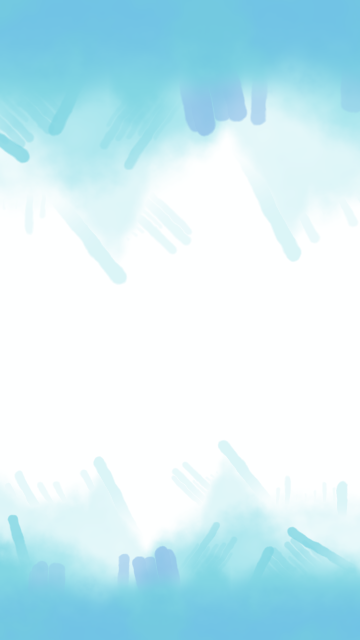
Reproduce this background procedurally as a WebGL 1 fragment shader.

```glsl
precision highp float;
// Watercolour washes in turquoise, bleeding in from the top and bottom of white paper.
// Each wash stacks translucent layers with ragged edges and round-tipped brush strokes;
// the lower wash is the upper one turned half a circle and shrunk.
uniform vec2 u_resolution;

const vec3 PAPER = vec3(0.995, 1.0, 1.0);
const vec3 MIST = vec3(0.86, 0.96, 0.97);
const vec3 AQUA = vec3(0.66, 0.90, 0.93);
const vec3 TEAL = vec3(0.51, 0.84, 0.89);
const vec3 DEEP = vec3(0.45, 0.79, 0.88);
const vec3 BLUE = vec3(0.44, 0.75, 0.91);
const vec3 VIOLET = vec3(0.55, 0.74, 0.91);

float hash(vec2 p) {
  vec3 h = fract(p.xyx * 0.1031);
  h += dot(h, h.yzx + 33.33);
  return fract((h.x + h.y) * h.z);
}

float noise(vec2 p) {
  vec2 i = floor(p), f = fract(p);
  f = f * f * (3.0 - 2.0 * f);
  return mix(mix(hash(i), hash(i + vec2(1, 0)), f.x),
             mix(hash(i + vec2(0, 1)), hash(i + vec2(1, 1)), f.x), f.y);
}

float fbm(vec2 p) {
  float sum = 0.0, amp = 0.53;
  for (int i = 0; i < 4; i++) {
    sum += amp * noise(p);
    p = mat2(1.6, 1.2, -1.2, 1.6) * p + 7.3;
    amp *= 0.5;
  }
  return sum;
}

float ramp(float x, float from, float to, float rise) {
  return rise * clamp((x - from) / (to - from), 0.0, 1.0);
}

// Depth reached by each layer, as a chain of slopes
float mistEdge(float x) {
  return 0.555 + ramp(x, 0.16, 0.30, 0.17) + ramp(x, 0.33, 0.42, -0.20)
    + ramp(x, 0.42, 0.60, -0.09) + ramp(x, 0.59, 0.63, -0.06)
    + ramp(x, 0.63, 0.80, 0.32) + ramp(x, 0.81, 0.86, -0.10)
    + ramp(x, 0.90, 1.0, -0.05) + ramp(x, 1.05, 1.2, 0.10);
}

float aquaEdge(float x) {
  return 0.37 + ramp(x, -0.20, 0.08, 0.09) + ramp(x, 0.10, 0.20, 0.09)
    + ramp(x, 0.24, 0.46, -0.11) + ramp(x, 0.57, 0.68, -0.14)
    + ramp(x, 0.76, 1.0, 0.13);
}

float tealEdge(float x) {
  return 0.30 + ramp(x, 0.0, 0.15, 0.05) + ramp(x, 0.17, 0.30, -0.08)
    + ramp(x, 0.30, 0.36, 0.07) + ramp(x, 0.38, 0.50, -0.07)
    + ramp(x, 0.50, 0.56, 0.07) + ramp(x, 0.60, 0.68, -0.09)
    + ramp(x, 0.73, 0.80, -0.07) + ramp(x, 0.82, 1.0, 0.12)
    + ramp(x, 1.05, 1.2, 0.10);
}

float cover(float depth, float edge, float feather) {
  return 1.0 - smoothstep(-feather, feather * 0.3, depth - edge);
}

// Round-tipped stroke that gains strength from a to b
float stroke(vec2 q, vec2 a, vec2 b, float radius) {
  vec2 d = b - a;
  float t = clamp(dot(q - a, d) / dot(d, d), 0.0, 1.0);
  float dist = length(q - a - d * t) - radius;
  return (1.0 - smoothstep(-0.004, 0.004, dist)) * smoothstep(0.0, 0.7, t);
}

// Parallel bristle marks rooted along the line a-b
float bristles(vec2 q, vec2 a, vec2 b, vec2 reach, float radius) {
  float ink = 0.0;
  for (int i = 0; i < 7; i++) {
    float k = float(i), r = hash(vec2(k, 40.0 * a.x + 9.0));
    vec2 root = mix(a, b, k / 6.0);
    vec2 tip = root + reach * (0.55 + 0.45 * r);
    ink = max(ink, stroke(q, root, tip, radius * (0.5 + r)) * (0.4 + 0.6 * r));
  }
  return ink;
}

// q.x runs across the sheet, q.y is the depth below the painted border
vec3 wash(vec2 q) {
  float cloud = fbm(q * 5.0 + 3.0), grain = fbm(q * 24.0);
  vec2 w = q + 0.012 * (vec2(grain, fbm(q * 24.0 + 50.0)) - 0.5);
  float rag = 0.07 * (cloud - 0.5) + 0.05 * (grain - 0.5);

  // Pale wash and its trailing strokes
  float mist = cover(q.y, mistEdge(q.x) + rag, 0.10) * (0.45 + 0.7 * cloud);
  mist = max(mist, stroke(w, vec2(0.12, 0.50), vec2(0.33, 0.77), 0.021));
  mist = max(mist, stroke(w, vec2(0.65, 0.38), vec2(0.815, 0.705), 0.022));
  mist = max(mist, stroke(w, vec2(-0.13, 0.42), vec2(-0.13, 0.61), 0.02));
  mist = max(mist, 0.7 * bristles(w, vec2(0.26, 0.57), vec2(0.38, 0.50), vec2(0.17, 0.17), 0.009));
  mist = max(mist, 0.7 * bristles(w, vec2(0.76, 0.45), vec2(1.12, 0.40), vec2(0.13, 0.24), 0.012));
  mist = max(mist, 0.6 * bristles(w, vec2(-0.10, 0.48), vec2(0.12, 0.47), vec2(0.0, 0.18), 0.008));
  vec3 color = mix(PAPER, MIST, clamp(mist, 0.0, 1.0));

  // Middle washes
  float aqua = cover(q.y, aquaEdge(q.x) + rag, 0.13);
  color = mix(color, AQUA, aqua * (0.75 + 0.4 * cloud));
  color = mix(color, TEAL, cover(q.y, tealEdge(q.x) + 1.4 * rag, 0.12));
  float marks = bristles(w, vec2(0.40, 0.20), vec2(0.53, 0.24), vec2(-0.17, 0.25), 0.011);
  marks = max(marks, bristles(w, vec2(-0.08, 0.30), vec2(0.06, 0.20), vec2(0.13, 0.13), 0.010));
  color = mix(color, TEAL, 0.5 * marks);
  float bold = stroke(w, vec2(-0.20, 0.27), vec2(0.065, 0.432), 0.018);
  bold = max(bold, stroke(w, vec2(0.24, 0.18), vec2(0.155, 0.36), 0.018));
  bold = max(bold, stroke(w, vec2(1.09, 0.27), vec2(1.15, 0.48), 0.02));
  color = mix(color, TEAL, 0.8 * bold);

  // Saturated border with bluer pools and violet drips
  color = mix(color, DEEP, 1.0 - smoothstep(0.06, 0.30, q.y + 2.0 * rag));
  float pool = smoothstep(0.45, 0.75, cloud + 0.3 * abs(q.x - 0.5));
  color = mix(color, BLUE, 0.6 * pool * (1.0 - smoothstep(0.05, 0.28, q.y)));
  float drip = bristles(w, vec2(0.52, 0.20), vec2(0.63, 0.18), vec2(0.03, 0.15), 0.022);
  drip = max(drip, 0.7 * stroke(w, vec2(0.725, 0.20), vec2(0.715, 0.33), 0.02));
  drip = max(drip, 0.5 * bristles(w, vec2(0.97, 0.17), vec2(1.07, 0.17), vec2(0.0, 0.13), 0.018));
  return mix(color, VIOLET, 0.75 * drip);
}

void main() {
  vec2 p = gl_FragCoord.xy / u_resolution * vec2(1.0, 16.0 / 9.0);
  vec3 upper = wash(vec2(p.x, 16.0 / 9.0 - p.y));
  vec3 lower = wash(vec2(0.857 - p.x, p.y + 0.009) / 0.714);
  gl_FragColor = vec4(min(upper, lower), 1.0);
}
```
